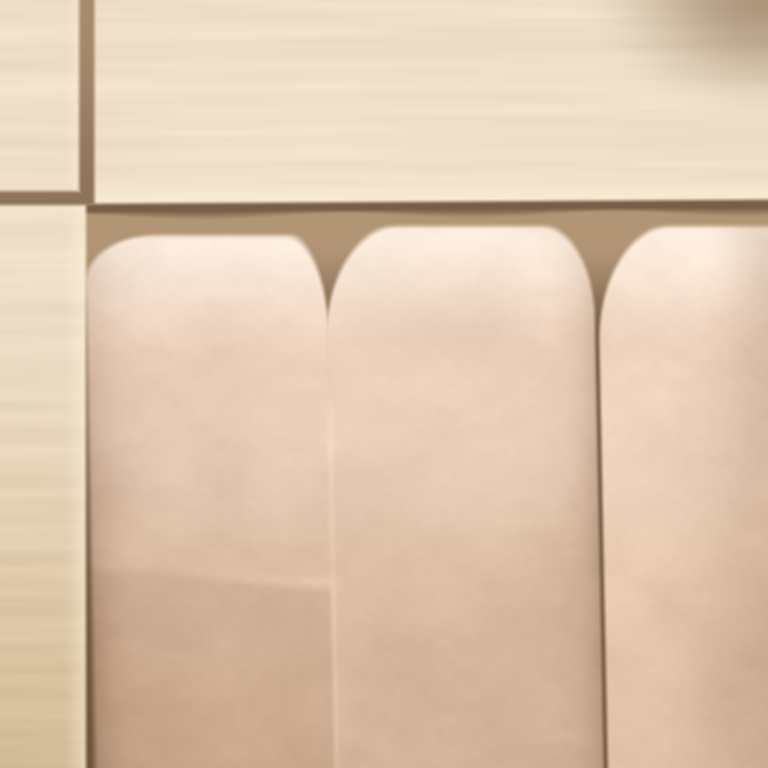
Reproduce this texture procedurally as a Shadertoy shader.

```glsl
#define CUSHIONS 3
#define PITCH 0.351
#define FIRST_SEAM 0.424
#define SEAM_LEAN 0.02
#define CUSHION_TOP 0.707
#define PANEL_EDGE 0.112
#define RAIL_Y 0.734
#define SOFT 0.004
#define GRAIN 0.035
#define FABRIC_WEAR 0.035

const vec3 FABRIC_LIGHT = vec3(0.99, 0.93, 0.87);
const vec3 FABRIC_MID = vec3(0.92, 0.81, 0.725);
const vec3 FABRIC_LOW = vec3(0.835, 0.71, 0.605);
const vec3 FABRIC_EDGE = vec3(0.65, 0.52, 0.42);
const vec3 WOOD = vec3(0.935, 0.875, 0.785);
const vec3 WOOD_LOW = vec3(0.84, 0.75, 0.61);
const vec3 WOOD_RIM = vec3(1.0, 0.95, 0.86);
const vec3 RECESS = vec3(0.70, 0.585, 0.46);
const vec3 SHADOW = vec3(0.43, 0.33, 0.24);

float hash(vec2 p) {
    return fract(sin(dot(p, vec2(127.1, 311.7))) * 43758.5453);
}

float noise(vec2 p) {
    vec2 i = floor(p), f = fract(p);
    f = f * f * (3.0 - 2.0 * f);
    return mix(mix(hash(i), hash(i + vec2(1, 0)), f.x),
               mix(hash(i + vec2(0, 1)), hash(i + vec2(1, 1)), f.x), f.y);
}

// Soft step: 1 where v is above the edge
float above(float edge, float v) {
    return smoothstep(edge - SOFT, edge + SOFT, v);
}

// Slab with elliptical upper corners, open at the bottom
float cushionMask(vec2 p, float left, float right, float top, vec2 rl, vec2 rr) {
    vec2 ql = max(vec2(left + rl.x - p.x, p.y - top + rl.y), 0.0) / rl;
    vec2 qr = max(vec2(p.x - right + rr.x, p.y - top + rr.y), 0.0) / rr;
    return above(0.0, (1.0 - length(ql)) * min(rl.x, rl.y))
         * above(0.0, (1.0 - length(qr)) * min(rr.x, rr.y));
}

vec3 cushionColor(vec2 p, float left, float right, float top, float id) {
    float first = 1.0 - min(id, 1.0), last = step(1.5, id);
    vec3 col = mix(FABRIC_LOW, FABRIC_MID, smoothstep(0.05, 0.52, p.y));
    col = mix(col, FABRIC_LIGHT, smoothstep(top - 0.17, top - 0.01, p.y));

    // Rounded sides fall into shade, more so lower down
    float low = 1.0 - smoothstep(0.2, 0.66, p.y);
    float leftShade = exp(-(p.x - left) / 0.035) * first * (0.3 + 0.4 * low);
    float rightShade = exp((p.x - right) / 0.025) * step(0.5, id) * (0.35 + 0.35 * low);
    col = mix(col, FABRIC_EDGE, clamp(leftShade + rightShade, 0.0, 0.8));
    col += last * low * 0.05 * (1.0 - smoothstep(0.03, 0.2, p.x - left));
    col = mix(col, FABRIC_EDGE, last * 0.25 * smoothstep(0.9, 1.02, p.x));

    // Horizontal crease across the first cushion
    float crease = 0.24 + 0.02 * smoothstep(0.42, 0.1, p.x);
    float below = smoothstep(crease + 0.008, crease - 0.012, p.y);
    col -= first * below * vec3(0.04, 0.045, 0.045);
    float ridge = exp(-pow((p.y - crease) / 0.008, 2.0));
    col += first * ridge * 0.04 * smoothstep(0.2, 0.42, p.x);

    // Mottled nap
    float nap = noise(p * 14.0) + 0.5 * noise(p * vec2(35, 50)) + 0.3 * noise(p * 110.0);
    return col + FABRIC_WEAR * (nap - 0.9);
}

vec3 woodColor(vec2 p) {
    float streak = noise(p * vec2(3, 70)) + 0.6 * noise(p * vec2(7, 150)) - 0.8;
    vec3 col = mix(WOOD_LOW, WOOD, smoothstep(0.0, 0.65, p.y));
    return col + GRAIN * streak;
}

void mainImage(out vec4 fragColor, in vec2 fragCoord) {
    vec2 uv = fragCoord / iResolution.xy;

    // Recess behind the cushions, deepening downwards
    vec3 col = mix(SHADOW, RECESS, smoothstep(0.54, 0.69, uv.y));

    // Row of cushions on slightly leaning seams
    vec2 p = vec2(uv.x - SEAM_LEAN * (0.57 - uv.y), uv.y);
    for (int i = 0; i < CUSHIONS; i++) {
        float id = float(i), first = 1.0 - min(id, 1.0);
        float left = max(FIRST_SEAM + (id - 1.0) * PITCH, PANEL_EDGE);
        float right = FIRST_SEAM + id * PITCH + 0.004 * first;
        left += 0.005 * step(1.5, id);
        float top = CUSHION_TOP - 0.012 * first;
        vec2 leftRadius = vec2(0.1, mix(0.155, 0.065, first));
        vec2 rightRadius = mix(vec2(0.07, 0.12), vec2(0.055, 0.13), first);
        float mask = cushionMask(p, left, right, top, leftRadius, rightRadius);
        col = mix(col, cushionColor(p, left, right, top, id), mask);
    }

    // Pale line where the first two cushions touch
    float touch = exp(-pow((p.x - FIRST_SEAM - 0.003) / 0.004, 2.0));
    col += 0.035 * touch * (1.0 - smoothstep(0.4, 0.52, uv.y));

    // Shadow under the rail, uneven above the seams
    float rail = RAIL_Y + 0.006 * uv.x;
    float sag = 0.004 * sin((uv.x - FIRST_SEAM) * 6.2832 / PITCH + 1.2);
    col = mix(col, SHADOW, 0.85 * smoothstep(rail - 0.02 + sag, rail - 0.008, uv.y));

    // Wooden rail above, dimmed in the far corner
    vec3 wood = woodColor(uv);
    vec3 railWood = mix(wood, WOOD_RIM, 0.6 * smoothstep(0.04, 0.0, uv.y - rail));
    float corner = 1.0 - smoothstep(0.0, 0.2, length((uv - 1.0) * vec2(0.8, 1.2)));
    railWood = mix(railWood, RECESS * 0.85, 0.75 * corner);
    col = mix(col, railWood, above(rail, uv.y));

    // Side panel and the joints between the boards
    vec3 side = mix(wood, WOOD_RIM, 0.4 * smoothstep(0.03, 0.0, PANEL_EDGE - uv.x));
    col = mix(col, side, above(uv.x, PANEL_EDGE));
    vec3 joint = mix(SHADOW, RECESS, 0.45 + 0.4 * smoothstep(0.7, 1.0, uv.y));
    float upright = above(0.103, uv.x) * above(uv.x, 0.123) * above(0.733, uv.y);
    float level = above(0.733, uv.y) * above(uv.y, 0.751) * above(uv.x, 0.118);
    col = mix(col, joint, max(upright, level));

    fragColor = vec4(clamp(col, 0.0, 1.0), 1.0);
}
```
